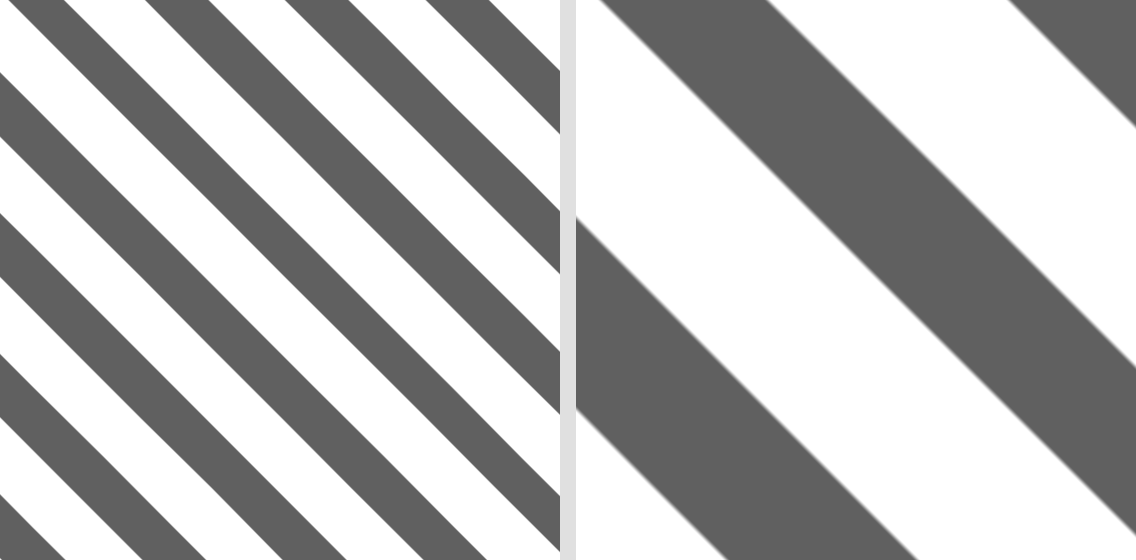
Left: the whole. Right: its middle third, enlarged.
This pattern is drawn by a WebGL 1 fragment shader. Its source:

```glsl
precision highp float;

uniform vec2 u_resolution;

const vec3 PAPER_COLOUR = vec3(1.0);
const vec3 STRIPE_COLOUR = vec3(0.376);
const float PERIOD = 0.2509;        // horizontal distance between stripes
const float OFFSET = 0.0642;        // centre of the middle stripe
const float HALF_WIDTH = 0.0567;
const float MIDDLE_NARROWING = 0.0065;
const float EDGE_SOFTNESS = 0.0024;
const float WOBBLE = 0.0012;        // unevenness of the cut edges
const float WOBBLE_SEGMENTS = 4.0;

float hash(vec2 p) {
  return fract(sin(dot(p, vec2(127.1, 311.7))) * 43758.5453);
}

// Straight segments between random heights, from -1 to 1
float edgeWobble(float along, float edgeId) {
  float cell = floor(along);
  float from = hash(vec2(cell, edgeId));
  float to = hash(vec2(cell + 1.0, edgeId));
  return mix(from, to, along - cell) * 2.0 - 1.0;
}

void main() {
  vec2 uv = gl_FragCoord.xy / u_resolution;

  // Diagonal axes, measured from the falling diagonal
  float across = uv.x + uv.y - 1.0 - OFFSET;
  float along = (uv.x - uv.y + 1.0) * WOBBLE_SEGMENTS;

  // Nearest stripe and signed distance from its centre line
  float stripe = floor(across / PERIOD + 0.5);
  float fromCentre = across - stripe * PERIOD;

  // The middle stripe is narrower; each edge wavers on its own
  float halfWidth = HALF_WIDTH - MIDDLE_NARROWING * step(abs(stripe), 0.5);
  float edgeId = stripe * 2.0 + step(0.0, fromCentre);
  halfWidth += WOBBLE * edgeWobble(along, edgeId);

  float softness = max(EDGE_SOFTNESS, 1.0 / u_resolution.x);
  float edgeDistance = abs(fromCentre) - halfWidth;
  float paper = smoothstep(-softness, softness, edgeDistance);

  gl_FragColor = vec4(mix(STRIPE_COLOUR, PAPER_COLOUR, paper), 1.0);
}
```
